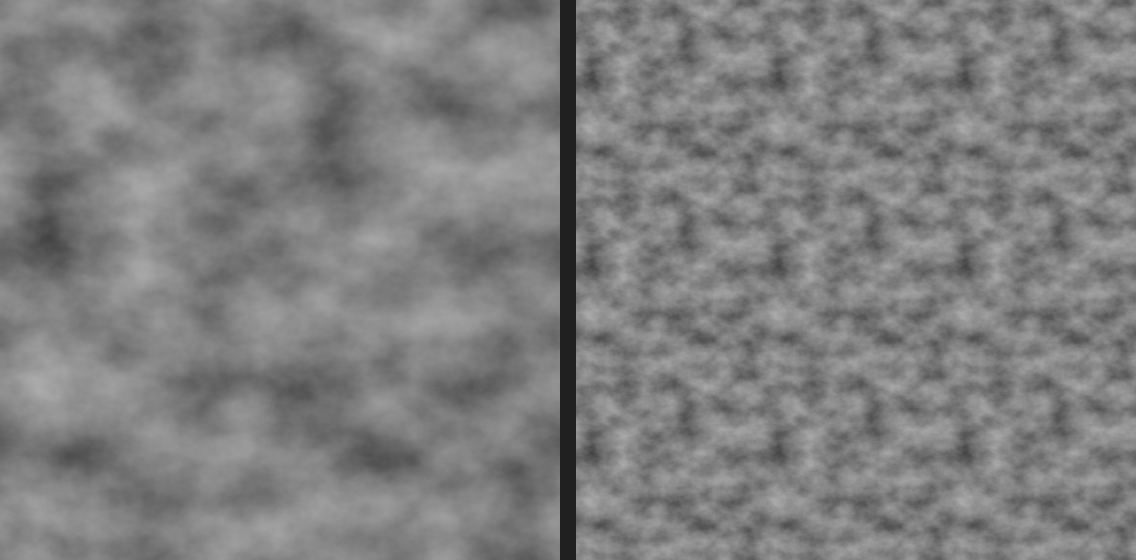
Left, the tile; right, the same tile 3 across and 3 down.
Reproduce this texture procedurally as a WebGL 2 fragment shader.

```glsl
#version 300 es
precision highp float;
precision highp int;
// Soft grey cloud texture, its patches a little wider than tall.
// Sums octaves of gradient noise whose lattice wraps at the canvas edges,
// so the result tiles in both directions.

uniform vec2 u_resolution;
out vec4 outColor;

const ivec2 BASE_CELLS = ivec2(6, 8);  // lattice cells of the coarsest octave
const int OCTAVES = 6;
const float GAIN = 0.485;              // amplitude ratio between octaves
const float MEAN_GREY = 0.502;
const float CONTRAST = 0.234;
const float SKEW = 0.14;               // deepens shadows, flattens highlights
const float NOISE_VARIANCE = 0.061;    // keeps the mean steady under the skew
const float TAU = 6.2831853;

// Integer hash to a value in 0..1
float hash(ivec2 cell, int seed) {
    uint h = uint(cell.x) * 1597334677u ^ uint(cell.y) * 3812015801u;
    h ^= uint(seed) * 2798796415u;
    h = (h ^ (h >> 16)) * 2146121005u;
    h = (h ^ (h >> 15)) * 2221713035u;
    h ^= h >> 16;
    return float(h >> 8) / 16777216.0;
}

// Contribution of one lattice corner, wrapped to the period
float cornerRamp(ivec2 corner, vec2 offset, ivec2 period, int seed) {
    ivec2 wrapped = (corner % period + period) % period;
    float angle = TAU * hash(wrapped, seed);
    return dot(vec2(cos(angle), sin(angle)), offset);
}

// Periodic gradient noise with quintic interpolation
float gradientNoise(vec2 p, ivec2 period, int seed) {
    ivec2 cell = ivec2(floor(p));
    vec2 f = fract(p);
    vec2 w = f * f * f * (f * (f * 6.0 - 15.0) + 10.0);
    float a = cornerRamp(cell, f, period, seed);
    float b = cornerRamp(cell + ivec2(1, 0), f - vec2(1.0, 0.0), period, seed);
    float c = cornerRamp(cell + ivec2(0, 1), f - vec2(0.0, 1.0), period, seed);
    float d = cornerRamp(cell + ivec2(1, 1), f - vec2(1.0, 1.0), period, seed);
    return mix(mix(a, b, w.x), mix(c, d, w.x), w.y);
}

// Octave sum; each octave is shifted so the lattices do not line up
float clouds(vec2 uv) {
    float sum = 0.0;
    float amplitude = 1.0;
    ivec2 period = BASE_CELLS;
    for (int i = 0; i < OCTAVES; i++) {
        vec2 shift = vec2(0.37, 0.61) * float(i);
        sum += amplitude * gradientNoise(uv * vec2(period) + shift, period, i + 1);
        amplitude *= GAIN;
        period *= 2;
    }
    return sum;
}

void main() {
    vec2 uv = gl_FragCoord.xy / u_resolution;
    float n = clouds(uv);
    n -= SKEW * (n * n - NOISE_VARIANCE);
    outColor = vec4(vec3(MEAN_GREY + CONTRAST * n), 1.0);
}
```
